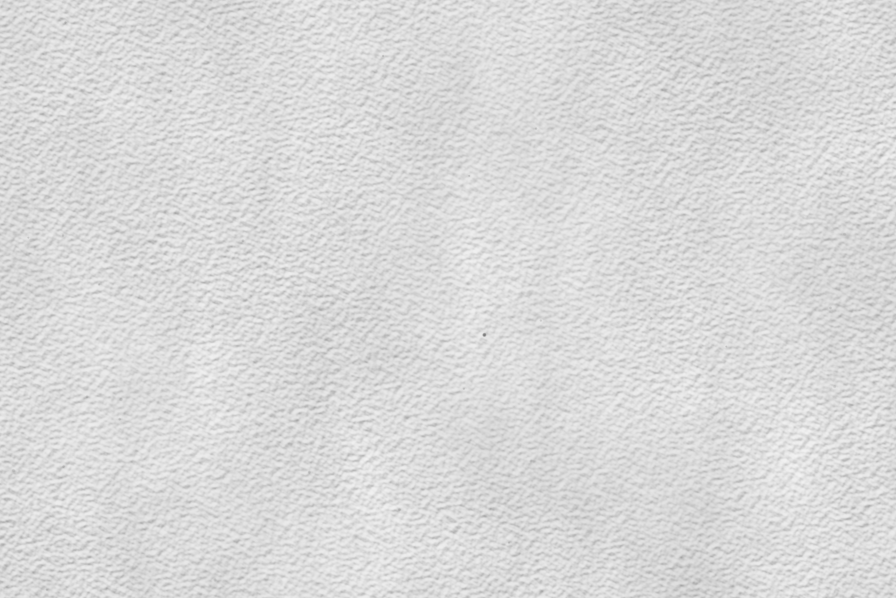
Give the GLSL for this texture, as a Shadertoy shader.

```glsl
// Fine-grained white stucco wall with soft blotches, faint vertical streaks and tiny pits.

const vec3 PLASTER = vec3(0.856);
const vec2 TO_LIGHT = vec2(-0.28, 0.96);
const vec2 GRAIN_FREQ = vec2(104.0, 138.0);   // grains per canvas height, across and up
const float PIT_FREQ = 16.0;                  // pit cells per canvas height

vec2 hash22(vec2 p) {
    vec3 q = fract(p.xyx * vec3(0.1031, 0.1030, 0.0973));
    q += dot(q, q.yzx + 33.33);
    return fract((q.xx + q.yz) * q.zy);
}

// Unit gradient of a lattice corner, projected on the offset from it
float cornerSlope(vec2 cell, vec2 corner, vec2 f) {
    float angle = 6.2832 * hash22(cell + corner).x;
    return dot(vec2(cos(angle), sin(angle)), f - corner);
}

float gradientNoise(vec2 p) {
    vec2 cell = floor(p), f = fract(p);
    vec2 u = f * f * f * (f * (f * 6.0 - 15.0) + 10.0);
    float low = mix(cornerSlope(cell, vec2(0, 0), f), cornerSlope(cell, vec2(1, 0), f), u.x);
    float high = mix(cornerSlope(cell, vec2(0, 1), f), cornerSlope(cell, vec2(1, 1), f), u.x);
    return mix(low, high, u.y);
}

// Octaves are turned against each other to hide the lattice
float fbm(vec2 p, int octaves, float gain) {
    float sum = 0.0, weight = 1.0;
    for (int i = 0; i < octaves; i++) {
        sum += weight * gradientNoise(p);
        p = mat2(1.6, 1.2, -1.2, 1.6) * p + 17.3;
        weight *= gain;
    }
    return sum;
}

// Small grains riding on larger clumps
float grainHeight(vec2 p) {
    vec2 turned = mat2(0.85, 0.53, -0.53, 0.85) * p;
    return fbm(turned, 2, 0.25) + 0.5 * gradientNoise(p * 0.57 + 40.0);
}

// Slope of the grains facing the light, with their tops a little brighter
float relief(vec2 p, vec2 toLight, float reach) {
    float back = grainHeight(p - 0.5 * reach * toLight);
    float front = grainHeight(p + 0.5 * reach * toLight);
    return back - front + 0.15 * (back + front);
}

float softDot(vec2 offset, float radius) {
    return 1.0 - smoothstep(0.2 * radius, radius, length(offset));
}

// A few small pits, at most one per cell
float scatteredPits(vec2 p, float share) {
    vec2 cell = floor(p);
    vec2 center = 0.2 + 0.6 * hash22(cell + 5.0);
    vec2 kind = hash22(cell + 91.0);
    return step(kind.x, share) * softDot(fract(p) - center, 0.04 + 0.03 * kind.y);
}

// Broad stains, vertical weather streaks and small uneven patches
float stains(vec2 p) {
    float blotches = fbm(p * 2.3 + 8.0, 3, 0.55);
    float streaks = fbm(p * vec2(8.0, 1.4) + 30.0, 2, 0.6);
    float patches = fbm(p * vec2(19.0, 16.0) + 55.0, 2, 0.8);
    return 0.046 * blotches + 0.026 * streaks + 0.016 * patches;
}

void mainImage(out vec4 fragColor, in vec2 fragCoord) {
    vec2 uv = fragCoord / iResolution.y;
    vec2 middle = vec2(0.5 * iResolution.x / iResolution.y, 0.45);

    // Rougher plaster toward the edges and in patches
    float edge = length((uv - middle) * vec2(0.9, 1.0));
    float roughness = 0.90 + 0.25 * edge + 0.35 * fbm(uv * 2.8 + 3.0, 2, 0.5);

    // Lit grains, with shadows deeper than highlights
    float slope = relief(uv * GRAIN_FREQ, TO_LIGHT, 0.6);
    float light = roughness * (0.108 * slope - 0.05 * slope * slope);

    // Tone of the wall and pits
    float tone = stains(uv) + 0.012 - 0.025 * edge;
    float pits = 0.10 * scatteredPits(uv * PIT_FREQ, 0.08);
    pits += 0.40 * softDot(uv - vec2(0.81, 0.44), 0.0045);

    fragColor = vec4(clamp(PLASTER + light + tone - pits, 0.0, 1.0), 1.0);
}
```
